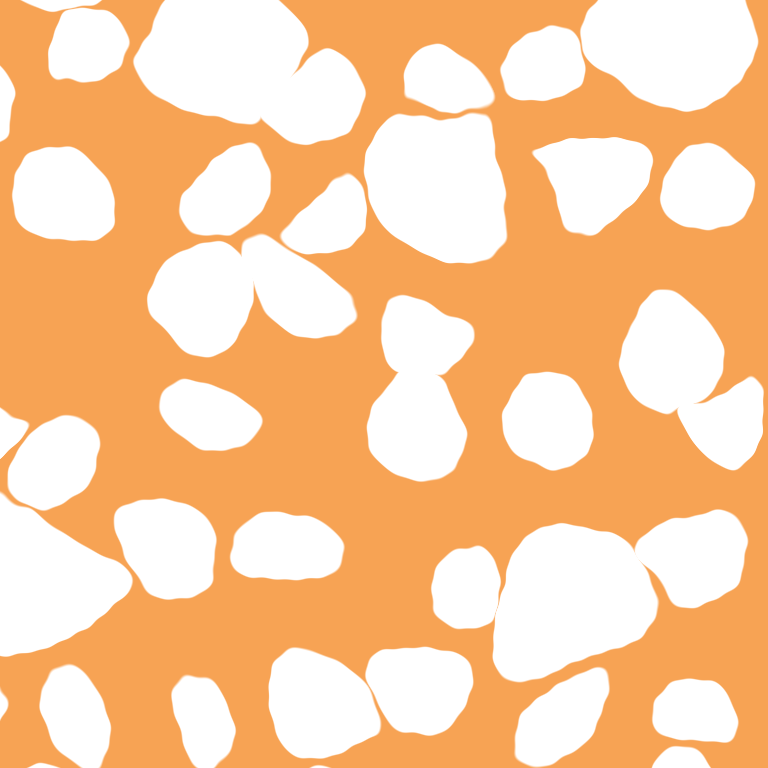
This pattern is drawn by a three.js fragment shader. Its source:

```glsl
varying vec2 vUv;

const vec3 GROUND_COLOR = vec3(0.97, 0.64, 0.33);
const vec3 BLOB_COLOR = vec3(1.0);
const float GRID = 6.0;           // blob cells across the canvas
const float JITTER = 0.56;        // centre scatter, in cells
const float EMPTY_SHARE = 0.12;   // cells without a blob
const float LARGE_SHARE = 0.09;   // cells with an oversized blob
const float RADIUS_MIN = 0.29;    // radii in cells
const float RADIUS_MAX = 0.44;
const float RADIUS_LARGE = 0.62;
const float BEND = 0.9;           // strongest bean-like curvature
const float GAP = 0.008;          // channel between neighbours, in canvas units
const float CORNER = 0.008;       // rounding where channels meet outlines
const float ROUGHNESS = 0.0011;   // fine raggedness of the outlines
const float EDGE = 0.0012;        // half width of the smoothed edge
const float TAU = 6.2831853;

vec4 hash4(vec2 p) {
  vec4 n = vec4(dot(p, vec2(127.1, 311.7)), dot(p, vec2(269.5, 183.3)),
                dot(p, vec2(419.2, 371.9)), dot(p, vec2(83.7, 229.1)));
  return fract(sin(n) * 43758.545);
}

float smoothMax(float a, float b, float k) {
  float h = max(k - abs(a - b), 0.0) / k;
  return max(a, b) + h * h * k * 0.25;
}

// Evenly spread size classes keep the coverage stable and large blobs apart
float blobRadius(vec2 cell) {
  float rank = fract(dot(cell, vec2(0.7549, 0.5698)) + 0.37);
  if (rank < EMPTY_SHARE) return 0.0;
  if (rank > 1.0 - LARGE_SHARE) return RADIUS_LARGE;
  float t = (rank - EMPTY_SHARE) / (1.0 - EMPTY_SHARE - LARGE_SHARE);
  return mix(RADIUS_MIN, RADIUS_MAX, t);
}

// Approximate distance to a bent, wobbly ellipse, in cells
float blobDistance(vec2 offset, float radius, vec4 rnd) {
  float turn = rnd.x * TAU;
  float c = cos(turn);
  float s = sin(turn);
  float stretch = sqrt(1.0 + 0.4 * rnd.y + 0.8 * pow(rnd.y, 8.0));
  vec2 q = mat2(c, -s, s, c) * offset / radius;
  q *= vec2(1.0 / stretch, stretch);
  q.y += BEND * pow(2.0 * rnd.z - 1.0, 3.0) * (q.x * q.x - 0.35);
  float angle = atan(q.y, q.x);
  float phase = rnd.w * TAU;
  float outline = 1.0 + 0.06 * sin(2.0 * angle + phase)
                + 0.055 * sin(3.0 * angle + 2.3 * phase)
                + 0.03 * sin(4.0 * angle + 4.1 * phase)
                + 0.015 * sin(7.0 * angle + 5.7 * phase);
  return (length(q) - outline) * radius / stretch;
}

// Distances to the nearest and second nearest blob, in canvas units
vec2 nearestBlobs(vec2 uv) {
  vec2 p = uv * GRID;
  vec2 home = floor(p);
  vec2 nearest = vec2(10.0);
  for (int y = -2; y <= 2; y++) {
    for (int x = -2; x <= 2; x++) {
      vec2 cell = home + vec2(float(x), float(y));
      float radius = blobRadius(cell);
      if (radius > 0.0) {
        vec2 center = cell + 0.5 + JITTER * (hash4(cell + 17.3).xy - 0.5);
        float d = blobDistance(p - center, radius, hash4(cell + 5.7));
        nearest.y = min(nearest.y, max(nearest.x, d));
        nearest.x = min(nearest.x, d);
      }
    }
  }
  return nearest / GRID;
}

void main() {
  // Slight raggedness from layered sines
  vec2 uv = vUv + ROUGHNESS * (sin(vUv.yx * 97.0 + vec2(0.4, 2.1))
                             + 0.6 * sin(vUv.yx * 211.0 + vUv * 83.0));
  vec2 d = nearestBlobs(uv);

  // Channels fade out in places so that some neighbours fuse
  float variation = sin(uv.x * 19.0 + 2.0 * sin(uv.y * 13.0))
                  * sin(uv.y * 17.0 + 1.7 * sin(uv.x * 11.0));
  float channel = 0.5 * (GAP * (0.55 + 1.3 * variation) - (d.y - d.x));
  float shape = smoothMax(d.x, channel, CORNER);

  float blob = 1.0 - smoothstep(-EDGE, EDGE, shape);
  gl_FragColor = vec4(mix(GROUND_COLOR, BLOB_COLOR, blob), 1.0);
}
```
